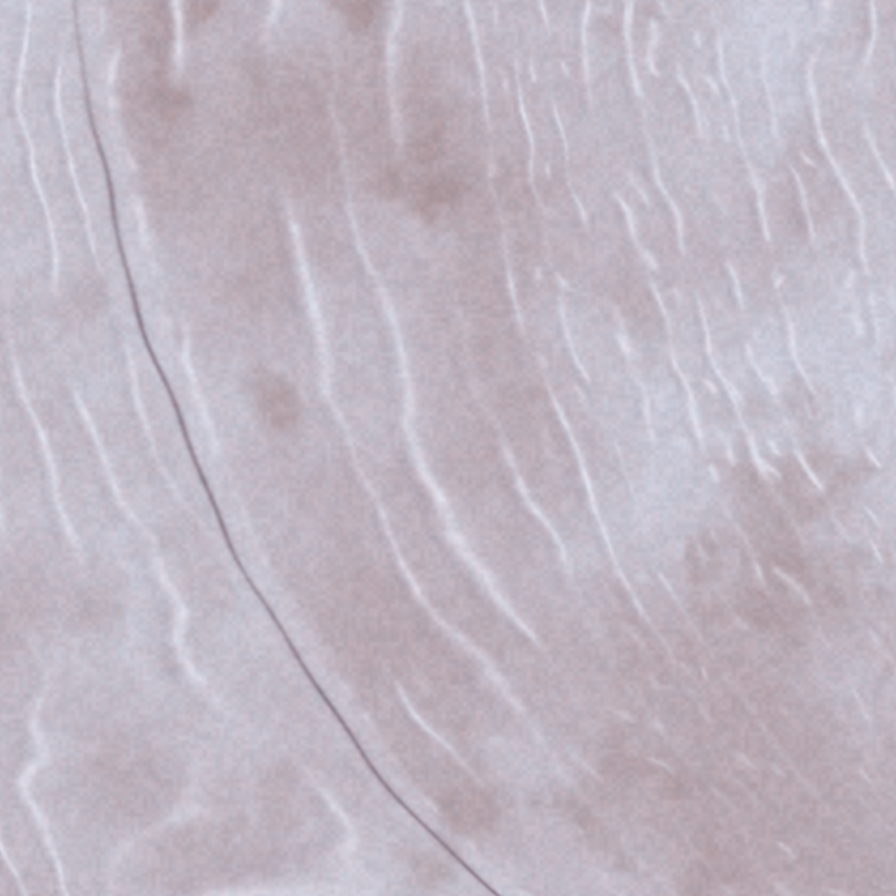
Give the GLSL for this texture, as a Shadertoy shader.

```glsl
// Pale lilac-pink skin seen close up: wavy, broken ridges run along a curved
// crease. A bent flow coordinate is cut into stripes, whose highlights are
// broken by noise, over soft pink mottling and a fine grain.

#define PINK vec3(0.722, 0.668, 0.705)
#define LILAC vec3(0.782, 0.772, 0.824)
#define SHEEN vec3(0.885, 0.885, 0.935)
#define BLEMISH vec3(0.66, 0.575, 0.595)
#define CREASE_DARK vec3(0.56, 0.50, 0.56)
#define RIDGE_DENSITY 20.0
#define RIDGE_WOBBLE 0.75
#define CREASE_WIDTH 0.0038
#define GRAIN 0.075

float hash(vec2 p) {
    vec3 q = fract(p.xyx * vec3(0.1031, 0.1030, 0.0973));
    q += dot(q, q.yzx + 33.33);
    return fract((q.x + q.y) * q.z);
}

float noise(vec2 p) {
    vec2 i = floor(p), f = fract(p);
    f = f * f * (3.0 - 2.0 * f);
    return mix(mix(hash(i), hash(i + vec2(1, 0)), f.x),
               mix(hash(i + vec2(0, 1)), hash(i + vec2(1, 1)), f.x), f.y);
}

float fbm(vec2 p) {
    float sum = 0.0, amp = 0.5;
    for (int i = 0; i < 4; i++) {
        sum += amp * noise(p);
        p = mat2(1.6, 1.2, -1.2, 1.6) * p + 17.3;
        amp *= 0.5;
    }
    return sum / 0.9375;
}

float bump(float x, float width) {
    x /= width;
    return exp(-x * x);
}

float blob(vec2 p, vec2 center, vec2 radius) {
    vec2 q = (p - center) / radius;
    return exp(-dot(q, q));
}

// Sideways drift of the crease with depth below the top edge
float creaseDrift(float t) {
    return 0.1 * t + 0.3 * t * t + 0.07 * pow(t, 6.0);
}

void mainImage(out vec4 fragColor, in vec2 fragCoord) {
    vec2 uv = fragCoord / iResolution.xy;
    float t = clamp(1.0 - uv.y, 0.0, 1.0);

    // Flow coordinates: across the crease, and across the ridges
    float across = uv.x - 0.085 - creaseDrift(t)
                 + 0.003 * sin(t * 23.0) + 0.0015 * sin(t * 51.0 + 1.0);
    float bend = mix(0.35, 1.0, smoothstep(-0.45, 0.0, across));
    float flow = uv.x - 0.085 - bend * creaseDrift(t);

    // Regions: broad ridges in the middle, short dashes upper right, smooth lower right
    float right = smoothstep(0.36, 0.52, across) * smoothstep(0.75, 0.5, t);
    float smoothArea = smoothstep(1.2, 1.55, uv.x + t);
    float middle = smoothstep(0.0, 0.06, across) * (1.0 - smoothstep(0.35, 0.55, across));

    // Skin tone with mottling
    float mottle = fbm(uv * 7.0 + 3.0);
    float tone = 0.72 + 1.5 * (mottle - 0.5) + 0.25 * right
               - 0.32 * middle
               - 0.32 * blob(uv, vec2(0.38, 0.82), vec2(0.24, 0.2))
               - 0.38 * blob(uv, vec2(0.9, 0.1), vec2(0.32, 0.25))
               + 0.4 * blob(uv, vec2(0.64, 0.37), vec2(0.05, 0.09));
    vec3 color = mix(PINK, LILAC, clamp(tone, -0.1, 1.2));

    // Brownish patches
    float patches = smoothstep(0.57, 0.8, fbm(uv * vec2(10.0, 9.0) + 41.0));
    patches *= 0.25 + 0.6 * middle * smoothstep(0.85, 0.2, t) + 0.35 * smoothArea;
    patches += 0.35 * blob(uv, vec2(0.29, 0.92), vec2(0.035, 0.03));
    patches += 0.25 * blob(uv, vec2(0.32, 0.86), vec2(0.04, 0.05));
    patches += 0.25 * blob(uv, vec2(0.59, 0.80), vec2(0.04, 0.03));
    color = mix(color, BLEMISH, min(patches, 0.8));

    // Ridges: a thin broken highlight, a soft halo and a shaded flank
    float phase = RIDGE_DENSITY * flow - 7.0 * clamp(across, 0.0, 0.42);
    phase += RIDGE_WOBBLE * (noise(vec2(flow * 9.0, t * 8.0)) - 0.5)
           + 0.22 * (noise(vec2(flow * 12.0 + 5.0, t * 25.0)) - 0.5);
    float id = floor(phase);
    float f = fract(phase) - 0.5;
    float along = noise(vec2(id * 7.31, t * mix(9.0, 22.0, right) + id * 3.7));
    float fine = noise(vec2(id * 5.17 + 60.0, t * 70.0));
    float strength = smoothstep(0.2, 0.75, along) * (0.5 + 0.6 * fine);
    strength *= (1.0 - 0.85 * smoothArea) * smoothstep(0.012, 0.035, abs(across));
    color = mix(color, LILAC * 1.02, 0.5 * strength * bump(f, 0.2));
    color = mix(color, SHEEN, 0.75 * strength * bump(f, 0.075));
    color -= vec3(0.035, 0.04, 0.035) * strength * bump(f + 0.2, 0.1);

    // Short glints between the ridges
    float glintPhase = phase * 2.0 + 0.8 * noise(uv * 30.0);
    float glintId = floor(glintPhase);
    float glint = smoothstep(0.62, 0.95, noise(vec2(glintId * 9.1, t * 38.0 + glintId * 1.7)));
    glint *= bump(fract(glintPhase) - 0.5, 0.2);
    color = mix(color, SHEEN, glint * (0.12 + 0.55 * right + 0.2 * smoothArea));

    // Main crease with a light rim on either side
    float depth = 0.55 + 0.4 * noise(vec2(4.0, t * 14.0));
    depth *= 0.55 + 0.45 * smoothstep(0.05, 0.2, t);
    color = mix(color, LILAC * 1.03, 0.5 * bump(across - 0.016, 0.012));
    color = mix(color, SHEEN, 0.4 * fine * bump(across - 0.03, 0.006));
    color = mix(color, LILAC, 0.4 * bump(across + 0.014, 0.008));
    color = mix(color, CREASE_DARK, depth * bump(across, CREASE_WIDTH));

    // Fine grain, mostly in lightness
    float grain = noise(uv * 210.0) * 0.6 + noise(uv * 95.0 + 9.0) * 0.4 - 0.5;
    color += GRAIN * grain;
    color += 0.02 * (noise(uv * 120.0 + 70.0) - 0.5) * vec3(1.0, -0.4, -0.8);
    fragColor = vec4(clamp(color, 0.0, 1.0), 1.0);
}
```
